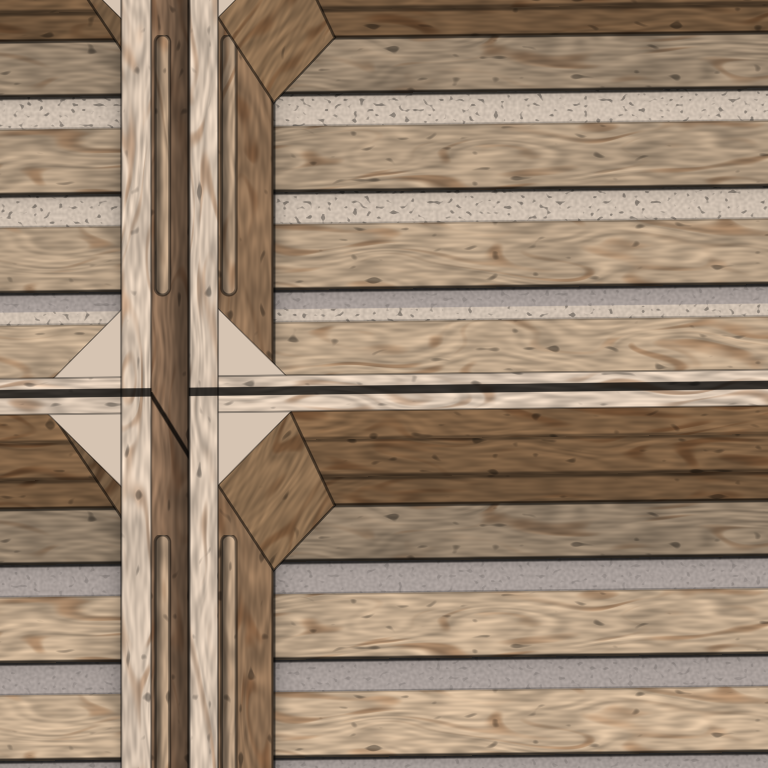
A WebGL 1 fragment shader for this pattern:

```glsl
precision highp float;
// Timber coffers: slatted panels framed by paired posts, rails and chamfered
// corners. Rows repeat by mod; each part is a half-plane mask painted back to
// front, with grain and stone speckle from stretched gradient noise.
uniform vec2 u_resolution;

vec2 gradientAt(vec2 cell) {
  float angle = 6.2832 * fract(sin(dot(cell, vec2(127.1, 311.7))) * 43758.5);
  return vec2(cos(angle), sin(angle));
}

float noise(vec2 p) {
  vec2 i = floor(p), f = p - i;
  vec2 u = f * f * f * (f * (f * 6.0 - 15.0) + 10.0);
  vec2 x = vec2(1.0, 0.0);
  float low = mix(dot(gradientAt(i), f), dot(gradientAt(i + x), f - x), u.x);
  float high = mix(dot(gradientAt(i + x.yx), f - x.yx), dot(gradientAt(i + 1.0), f - 1.0), u.x);
  return mix(low, high, u.y);
}

// Coverage of a region whose signed distance d is positive inside.
float fill(float d) {
  float w = 0.8 / min(u_resolution.x, u_resolution.y);
  return smoothstep(-w, w, d);
}

float band(float x, float lo, float hi) {
  return fill(x - lo) * fill(hi - x);
}

// Soft dark seam multiplier, strongest at d = 0.
float seam(float d, float width, float depth) {
  return 1.0 - depth * (1.0 - smoothstep(0.3 * width, width, abs(d)));
}

// Grain runs along q.x.
vec3 wood(vec2 q, vec3 base) {
  float warp = noise(q * vec2(7.0, 24.0));
  float rings = noise(vec2(q.x * 9.0, q.y * 95.0 + 6.0 * warp));
  float fibre = noise(q * vec2(30.0, 190.0) + 9.0);
  float stain = smoothstep(0.1, 0.5, noise(q * vec2(11.0, 48.0) + 3.0 * warp));
  float knot = smoothstep(0.38, 0.55, noise(q * vec2(38.0, 75.0) + 21.0));
  vec3 tone = base * (1.0 + 0.24 * rings + 0.2 * fibre);
  return tone * mix(vec3(1.0), vec3(0.84, 0.77, 0.71), stain) * (1.0 - 0.35 * knot);
}

vec3 stone(vec2 p, float grey) {
  float speck = smoothstep(0.22, 0.5, noise(p * vec2(120.0, 150.0)));
  vec3 base = mix(vec3(0.81, 0.75, 0.69), vec3(0.66, 0.62, 0.60), grey);
  return base * (1.0 + 0.1 * noise(p * 210.0)) * (1.0 - mix(0.34, 0.12, grey) * speck);
}

vec3 slats(vec2 p, float v, float row) {
  float k = floor((v - 0.2227) / 0.1276);
  float f = v - 0.2227 - k * 0.1276;
  float lower = step(-0.5, row);
  float light = k < -0.5 ? 0.82 - 0.04 * lower : 0.94 + 0.04 * k + 0.10 * lower;
  vec3 plank = wood(vec2(p.x, f + k * 0.37), vec3(0.71, 0.62, 0.52) * light);
  float grey = max(lower, step(1.5, k) * fill(0.025 - f));
  vec3 col = mix(stone(p, grey), plank, fill(f - 0.042));
  col *= seam(f - 0.042, 0.003, 0.22) * seam(min(f, 0.1276 - f), 0.005, 0.72);
  return col * (1.0 - 0.2 * exp(-f * 130.0));
}

// Rounded slot: pale wood behind a dark rim.
vec3 slot(vec3 under, vec2 p, float x) {
  float along = mod(p.y - 0.0456, 0.651);
  float d = 0.0095 - length(vec2(p.x - x, along - clamp(along, 0.0095, 0.329)));
  vec3 inside = wood(p.yx + 4.0, vec3(0.68, 0.58, 0.48));
  inside *= mix(0.6, 1.05, smoothstep(-0.006, 0.003, p.x - x));
  return mix(under, inside, fill(d)) * seam(d, 0.003, 0.45);
}

void main() {
  vec2 p = gl_FragCoord.xy / u_resolution;
  p.y = 1.0 - p.y; // downward from the top
  float y = p.y + 0.012 * (p.x - 0.35) - 0.509; // rails rise slightly to the right
  float row = floor(y / 0.609);
  float v = y - row * 0.609;
  bool right = p.x > 0.22;
  float a = right ? p.x - 0.284 : 0.158 - p.x; // distance from the post

  // Slatted back panel and the shaded beam face above it.
  vec3 col = slats(p, v, row);
  col *= 1.0 - 0.22 * exp(-max(right ? a - 0.072 : a, 0.0) * 90.0);
  float strip = step(0.064, v) + step(0.113, v);
  vec3 beam = wood(p + vec2(0.0, strip * 2.3), vec3(0.50, 0.385, 0.275) * (1.0 - 0.07 * strip));
  beam *= seam(v - 0.064, 0.005, 0.3) * seam(v - 0.113, 0.006, 0.4);
  col = mix(col, beam, fill(0.150 - v)) * seam(v - 0.150, 0.004, 0.6);

  // Post side, visible on the right, with its slot.
  if (right) {
    vec3 side = slot(wood(p.yx, vec3(0.53, 0.42, 0.32)), p, 0.298);
    col = mix(col, side, fill(0.072 - a)) * seam(a - 0.072, 0.004, 0.55);
  }

  // Chamfer board and pale corner gussets.
  float chamfer = right
    ? min(min(0.094 + 0.47 * (v - 0.027) - a, 0.152 - 0.95 * (v - 0.150) - a), a - 0.65 * (v - 0.122))
    : 0.09 - 0.667 * (v - 0.027) - a;
  vec2 slant = mat2(0.5, 0.87, -0.87, 0.5) * p;
  vec3 board = wood(slant, vec3(0.53, 0.42, 0.31) * (right ? 1.0 : 0.8));
  col = mix(col, board, fill(chamfer)) * seam(chamfer, 0.003, 0.5);
  float gusset = max(0.095 - a - (v - 0.027), 0.088 - a - (0.589 - v));
  col = mix(col, vec3(0.84, 0.77, 0.70), fill(gusset)) * seam(gusset, 0.002, 0.35);

  // Paired rails meeting at a dark joint.
  float joint = min(v, 0.609 - v);
  vec3 pale = vec3(0.83, 0.755, 0.68);
  float rail = max(fill(0.027 - v), fill(v - 0.589));
  col = mix(col, wood(p + 6.0, pale), rail);
  col *= seam(v - 0.027, 0.002, 0.35) * seam(v - 0.589, 0.002, 0.35);

  // Twin posts, then the recessed face between them.
  float post = band(p.x, 0.158, 0.284);
  col = mix(col, wood(p.yx + 8.0, pale * 0.98), post);
  col *= seam(p.x - 0.158, 0.002, 0.45) * seam(p.x - 0.284, 0.002, 0.4);
  col *= mix(1.0, 0.24, fill(0.0055 - joint));
  vec3 recess = wood(p.yx + 2.0, vec3(0.53, 0.42, 0.33) * mix(1.05, 0.62, smoothstep(0.2, 0.246, p.x)));
  recess = slot(recess, p, 0.2115);
  recess *= seam(v - 0.003 - 1.63 * (p.x - 0.197), 0.008, 0.75);
  col = mix(col, recess, band(p.x, 0.197, 0.246));
  col *= seam(p.x - 0.197, 0.002, 0.4) * seam(p.x - 0.246, 0.003, 0.6);

  gl_FragColor = vec4(clamp(col, 0.0, 1.0), 1.0);
}
```
